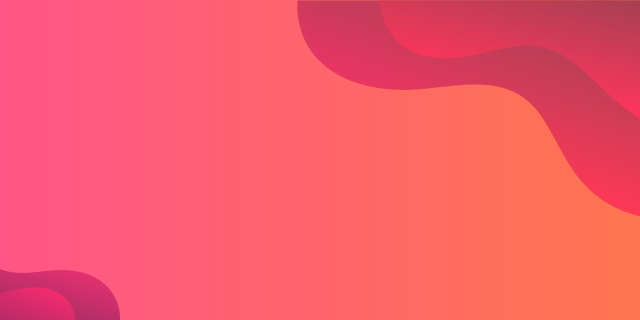
Write a Shadertoy shader that draws this background.

```glsl
// Warm pink-to-orange backdrop with layered wavy blobs in two opposite corners.
// Each blob outline is a chain of cubic Bezier curves measured from its corner;
// distance and crossing parity give a smooth mask, filled by a linear gradient.

const vec2 CANVAS = vec2(2.0, 1.0);
const int CURVE_STEPS = 20;
const float TOP_MARGIN = 0.0015;

const vec3 BACK_LEFT = vec3(1.0, 0.335, 0.53);
const vec3 BACK_RIGHT = vec3(1.0, 0.46, 0.31);

const vec3 TOP_DARK = vec3(0.70, 0.25, 0.33);
const vec3 TOP_RED = vec3(1.0, 0.22, 0.34);
const vec3 TOP_PINK = vec3(0.98, 0.19, 0.41);
const vec3 TOP_INNER_DARK = vec3(0.66, 0.25, 0.32);
const vec3 TOP_INNER_LIGHT = vec3(1.0, 0.21, 0.36);

const vec3 LOW_DARK = vec3(0.70, 0.18, 0.40);
const vec3 LOW_LIGHT = vec3(0.89, 0.19, 0.44);
const vec3 LOW_INNER_DARK = vec3(0.70, 0.17, 0.40);
const vec3 LOW_INNER_LIGHT = vec3(0.94, 0.17, 0.43);

// Gradient ramps: offset, slope along x, slope along y (corner space)
const vec3 TOP_RAMP = vec3(-0.42, 0.73, 2.09);
const vec3 TOP_INNER_RAMP = vec3(-0.04, 0.68, 2.82);
const vec3 LOW_RAMP = vec3(-0.53, 2.0, 6.9);
const vec3 LOW_INNER_RAMP = vec3(0.05, 2.5, 6.5);

// Outline state: x = nearest distance, y = side (-1 inside, +1 outside)
const vec2 EMPTY = vec2(10.0, 1.0);

vec2 bezier(vec2 a, vec2 b, vec2 c, vec2 d, float t) {
    float s = 1.0 - t;
    return s * s * s * a + 3.0 * s * t * (s * b + t * c) + t * t * t * d;
}

// Adds one curve to an outline; an upward ray flips the side at each crossing
vec2 addCurve(vec2 outline, vec2 p, vec2 a, vec2 b, vec2 c, vec2 d) {
    vec2 start = a;
    for (int i = 1; i <= CURVE_STEPS; i++) {
        vec2 end = bezier(a, b, c, d, float(i) / float(CURVE_STEPS));
        vec2 edge = end - start;
        vec2 rel = p - start;
        float along = clamp(dot(rel, edge) / dot(edge, edge), 0.0, 1.0);
        outline.x = min(outline.x, length(rel - edge * along));
        if ((start.x <= p.x) != (end.x <= p.x)) {
            if (rel.y < edge.y * rel.x / edge.x) outline.y = -outline.y;
        }
        start = end;
    }
    return outline;
}

float coverage(vec2 outline, float pixel) {
    return clamp(0.5 - outline.x * outline.y / pixel, 0.0, 1.0);
}

float ramp(vec3 r, vec2 p) {
    return clamp(r.x + dot(r.yz, p), 0.0, 1.0);
}

vec2 topOuter(vec2 p) {
    vec2 o = addCurve(EMPTY, p, vec2(1.070, -0.005), vec2(1.083, 0.161), vec2(0.958, 0.281), vec2(0.737, 0.281));
    o = addCurve(o, p, vec2(0.737, 0.281), vec2(0.594, 0.281), vec2(0.411, 0.208), vec2(0.307, 0.365));
    return addCurve(o, p, vec2(0.307, 0.365), vec2(0.229, 0.482), vec2(0.203, 0.625), vec2(-0.005, 0.678));
}

vec2 topInner(vec2 p) {
    vec2 o = addCurve(EMPTY, p, vec2(0.815, -0.005), vec2(0.807, 0.117), vec2(0.724, 0.182), vec2(0.607, 0.182));
    o = addCurve(o, p, vec2(0.607, 0.182), vec2(0.516, 0.182), vec2(0.438, 0.141), vec2(0.344, 0.143));
    return addCurve(o, p, vec2(0.344, 0.143), vec2(0.203, 0.148), vec2(0.138, 0.286), vec2(-0.005, 0.375));
}

vec2 lowOuter(vec2 p) {
    vec2 o = addCurve(EMPTY, p, vec2(-0.005, 0.161), vec2(0.065, 0.133), vec2(0.117, 0.156), vec2(0.195, 0.156));
    return addCurve(o, p, vec2(0.195, 0.156), vec2(0.312, 0.156), vec2(0.380, 0.083), vec2(0.375, -0.005));
}

vec2 lowInner(vec2 p) {
    vec2 o = addCurve(EMPTY, p, vec2(-0.005, 0.081), vec2(0.026, 0.089), vec2(0.065, 0.102), vec2(0.112, 0.102));
    return addCurve(o, p, vec2(0.112, 0.102), vec2(0.182, 0.102), vec2(0.237, 0.057), vec2(0.234, -0.005));
}

void mainImage(out vec4 fragColor, in vec2 fragCoord) {
    vec2 low = fragCoord / iResolution.xy * CANVAS;
    vec2 top = CANVAS - low;
    float pixel = 1.0 / iResolution.y;

    // Backdrop
    vec3 color = mix(BACK_LEFT, BACK_RIGHT, low.x / CANVAS.x);

    // Top right blobs, leaving a hairline of backdrop along the top
    float below = clamp(0.5 + (top.y - TOP_MARGIN) / pixel, 0.0, 1.0);
    vec3 topLight = mix(TOP_RED, TOP_PINK, smoothstep(0.0, 1.05, top.x));
    vec3 fill = mix(TOP_DARK, topLight, ramp(TOP_RAMP, top));
    color = mix(color, fill, coverage(topOuter(top), pixel) * below);
    fill = mix(TOP_INNER_DARK, TOP_INNER_LIGHT, ramp(TOP_INNER_RAMP, top));
    color = mix(color, fill, coverage(topInner(top), pixel) * below);

    // Bottom left blobs
    fill = mix(LOW_DARK, LOW_LIGHT, ramp(LOW_RAMP, low));
    color = mix(color, fill, coverage(lowOuter(low), pixel));
    fill = mix(LOW_INNER_DARK, LOW_INNER_LIGHT, ramp(LOW_INNER_RAMP, low));
    color = mix(color, fill, coverage(lowInner(low), pixel));

    fragColor = vec4(color, 1.0);
}
```
